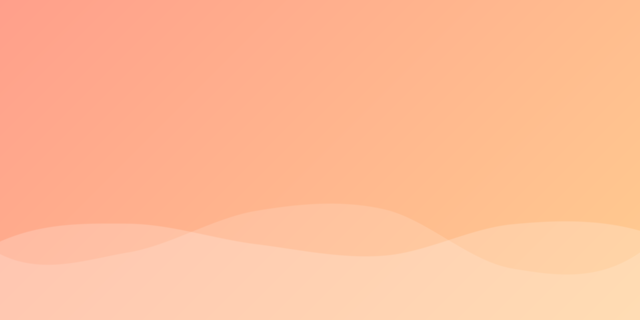
Reproduce this background procedurally as a Shadertoy shader.

```glsl
#define CORAL vec3(1.0, 0.624, 0.545)
#define APRICOT vec3(1.0, 0.800, 0.565)
#define FOAM vec3(1.0)
#define FRONT_OPACITY 0.20
#define BACK_OPACITY 0.15
#define SPANS 5

// Wave heights at even steps across the canvas, plus one step beyond each side
const float FRONT_WAVE[8] = float[8](-0.055, 0.245, 0.301, 0.237, 0.201, 0.299, 0.279, 0.076);
const float BACK_WAVE[8] = float[8](0.609, 0.206, 0.211, 0.341, 0.346, 0.161, 0.211, 0.714);

// Catmull-Rom curve through the wave heights, x in 0..1
float waveHeight(float heights[8], float x) {
    float position = x * float(SPANS);
    int i = clamp(int(floor(position)), 0, SPANS - 1);
    float t = position - float(i);
    float a = heights[i], b = heights[i + 1], c = heights[i + 2], d = heights[i + 3];
    return b + 0.5 * t * (c - a + t * (2.0 * a - 5.0 * b + 4.0 * c - d
        + t * (3.0 * (b - c) + d - a)));
}

// Soft-edged coverage below a wave
float waveMask(float heights[8], vec2 uv) {
    float pixel = 1.0 / iResolution.y;
    return smoothstep(-pixel, pixel, waveHeight(heights, uv.x) - uv.y);
}

void mainImage(out vec4 fragColor, in vec2 fragCoord) {
    vec2 uv = fragCoord / iResolution.xy;

    // Diagonal gradient from the upper left to the lower right
    float aspect = iResolution.x / iResolution.y;
    float diagonal = (uv.x * aspect + 1.0 - uv.y) / (aspect + 1.0);
    vec3 color = mix(CORAL, APRICOT, diagonal);

    // Two translucent waves
    color = mix(color, FOAM, BACK_OPACITY * waveMask(BACK_WAVE, uv));
    color = mix(color, FOAM, FRONT_OPACITY * waveMask(FRONT_WAVE, uv));

    fragColor = vec4(color, 1.0);
}
```
